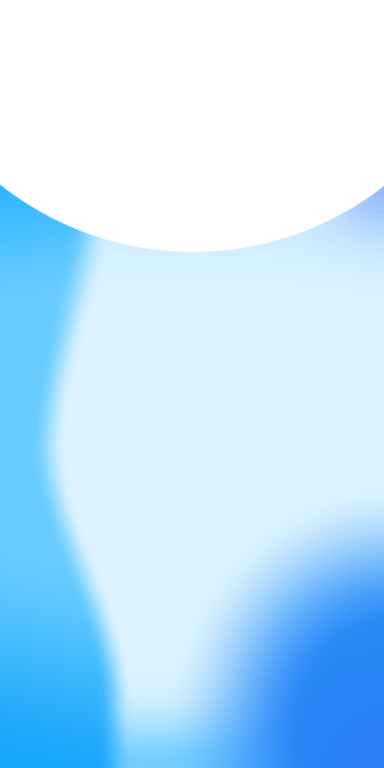
A WebGL 2 fragment shader for this background:

```glsl
#version 300 es
precision highp float;
// Soft blue backdrop: a wavy azure band on the left, a pale field, a deep blue
// glow at lower right, and a large white disc cut by the top edge.
// Each layer is a smooth mask blended over the last; width is 1, height is 2.

uniform vec2 u_resolution;
out vec4 outColor;

const vec3 WHITE = vec3(1.0);
const vec3 PALE = vec3(0.865, 0.953, 1.0);
const vec3 SKY = vec3(0.41, 0.80, 1.0);
const vec3 AZURE = vec3(0.19, 0.71, 1.0);
const vec3 CERULEAN = vec3(0.09, 0.65, 0.98);
const vec3 DEEP = vec3(0.14, 0.56, 0.97);
const vec3 ROYAL = vec3(0.17, 0.50, 0.97);
const vec3 PERIWINKLE = vec3(0.55, 0.71, 1.0);

// Bell-shaped falloff around a centre, with a separate radius per axis.
float glow(vec2 p, vec2 center, vec2 radius) {
    vec2 d = (p - center) / radius;
    return exp(-dot(d, d));
}

// Elliptical mask whose half-way contour has the given radii.
float softEllipse(vec2 p, vec2 center, vec2 radius, float blur) {
    float d = length((p - center) / radius);
    return 1.0 - smoothstep(1.0 - blur, 1.0 + blur, d);
}

// Horizontal position of the band edge: wide base, narrow waist, wider top.
float bandEdge(float y) {
    return 0.30 - 0.172 * smoothstep(0.18, 0.85, y)
                + 0.11 * smoothstep(0.82, 1.5, y);
}

vec3 bandColor(vec2 p) {
    vec3 color = mix(SKY, AZURE, smoothstep(1.18, 1.56, p.y - 0.15 * p.x));
    float base = 1.0 - smoothstep(0.0, 0.62, p.y + 0.25 * p.x);
    return mix(color, CERULEAN, base);
}

vec3 fieldColor(vec2 p) {
    vec3 color = PALE;
    // Faint tint below the disc and a violet corner at the right.
    color = mix(color, SKY, 0.12 * smoothstep(1.18, 1.45, p.y));
    color = mix(color, PERIWINKLE, glow(p, vec2(1.04, 1.54), vec2(0.20, 0.15)));
    // Blue rising from the bottom edge.
    color = mix(color, AZURE, 0.62 * glow(p, vec2(0.4, 0.0), vec2(0.8, 0.13)));
    // Deep glow, turning to royal blue in the corner.
    vec3 deep = mix(DEEP, ROYAL, glow(p, vec2(1.0, 0.0), vec2(0.35)));
    return mix(color, deep, softEllipse(p, vec2(1.04, 0.10), vec2(0.43, 0.455), 0.45));
}

void main() {
    vec2 p = gl_FragCoord.xy / u_resolution * vec2(1.0, 2.0);
    float pixel = 2.0 / u_resolution.y;

    // Band over field, with a blurred edge.
    float edgeOffset = p.x - bandEdge(p.y);
    float blur = 0.046 + 0.012 * smoothstep(0.9, 1.4, p.y);
    vec3 color = mix(bandColor(p), fieldColor(p), smoothstep(-blur, blur, edgeOffset));

    // Crisp white disc on top.
    float disc = length(p - vec2(0.5025, 2.151)) - 0.807;
    color = mix(WHITE, color, smoothstep(-pixel, pixel, disc));

    outColor = vec4(color, 1.0);
}
```
